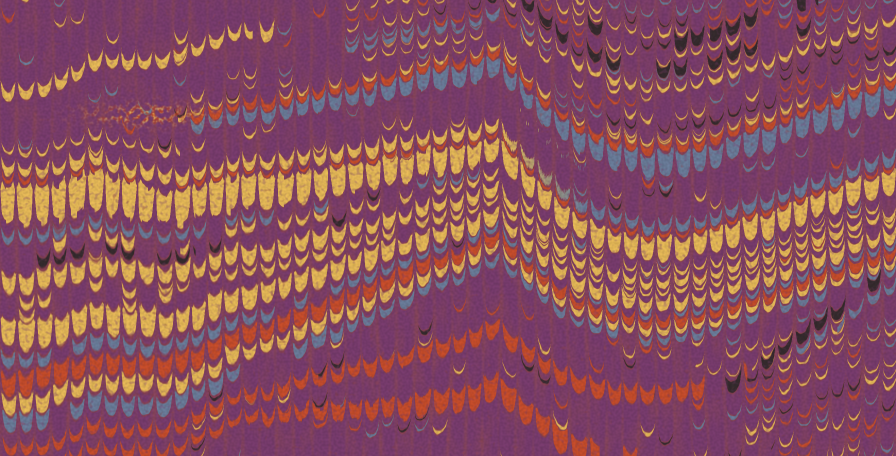
This pattern is drawn by a Shadertoy shader. Its source:

```glsl
// Combed marbled paper: wavy bands of yellow, red, blue and black scallops on purple.

// Lengths are in design units: the canvas is HEIGHT units tall at any size.
const float HEIGHT = 390.;
const float PITCH = 14.77;    // width of one comb tooth, 52 across
const float COMB_DEPTH = 9.;  // how far the comb drags the paint
const float CUSP = 0.035;     // softness of the cusp between teeth
const float ROW = 9.;         // spacing of the loose crescents
const float RIM_WIDTH = 1.2;
const float CORE = 90.;       // depth of the stretched band group
const float WEAR = 0.32;      // how far the ground shows through
const int AA = 3;

const vec3 PURPLE = vec3(0.455, 0.225, 0.415);
const vec3 PLUM = vec3(0.51, 0.26, 0.35);
const vec3 RIM = vec3(0.53, 0.25, 0.28);
const vec3 YELLOW = vec3(0.87, 0.70, 0.33);
const vec3 RED = vec3(0.75, 0.29, 0.16);
const vec3 BLUE = vec3(0.40, 0.47, 0.58);
const vec3 BLACK = vec3(0.20, 0.16, 0.17);

// State of the current sample
vec3 paint;
float depth, tooth, taper;

float hash(vec2 p) {
  vec3 q = fract(p.xyx * 0.1031);
  q += dot(q, q.yzx + 33.33);
  return fract((q.x + q.y) * q.z);
}

float corner(vec2 cell, vec2 offset) {
  float angle = 6.2832 * hash(cell);
  return dot(vec2(cos(angle), sin(angle)), offset);
}

float gradientNoise(vec2 p) {
  vec2 i = floor(p), f = fract(p), e = vec2(1, 0);
  vec2 w = f * f * f * (f * (f * 6. - 15.) + 10.);
  return mix(mix(corner(i, f), corner(i + e, f - e), w.x),
             mix(corner(i + e.yx, f - e.yx), corner(i + 1., f - 1.), w.x), w.y);
}

float ramp(float a, float b, float x) { return clamp((x - a) / (b - a), 0., 1.); }
float bump(float x, float center, float width) { x = (x - center) / width; return exp(-x * x); }
float cover(float d) { return 1. - smoothstep(-0.7, 0.7, d); }

// Height of the main band's lower edge, measured down from the top
float waveLine(float x) {
  float fall = 1. - ramp(425., 565., x);
  float ripple = -6. * sin(6.2832 * (x - 50.) / 120.) * ramp(250., 190., x);
  return 188. + ripple - 48. * ramp(190., 428., x)
    + 85. * (1. - fall * fall) - 60. * smoothstep(560., 800., x);
}

// One band of ink; each tooth shifts, thins or skips it
void band(float mid, float halfWidth, float presence, vec3 ink) {
  vec2 key = vec2(tooth, floor(halfWidth * 10.) + dot(ink, vec3(170, 90, 310)));
  float shift = (hash(key + 11.) - 0.5) * min(halfWidth, 3.);
  float width = halfWidth * (0.75 + 0.32 * hash(key + 47.));
  float d = abs(depth - mid - shift) - width + (halfWidth + 1.) * taper;
  float keep = step(hash(key + 83.), presence);
  paint = mix(paint, RIM, 0.75 * keep * cover(d - RIM_WIDTH));
  paint = mix(paint, ink, keep * cover(d));
}

vec3 marble(vec2 p) {
  float x = p.x;

  // Comb: rounded tongues hang down, thin cusps rise between them
  float u = x / PITCH + 0.3 * gradientNoise(p / vec2(45, 110));
  float a = abs(2. * fract(u) - 1.);
  tooth = floor(u);
  taper = smoothstep(0.64, 1., a);
  float drag = -COMB_DEPTH * log(1. + CUSP - a * a);
  float wobble = 2.2 * gradientNoise(p / 11.) + 1.2 * gradientNoise(p / 4.);
  float v = p.y - waveLine(x) + drag + wobble + 4. * (hash(vec2(tooth, 5)) - 0.5);

  // The band group below the main line is taller at the left
  float stretch = 1.97 - 1.2 * smoothstep(0., 570., x);
  depth = v - clamp(v, 0., CORE * stretch) * (1. - 1. / stretch);

  float left = ramp(230., 150., x), right = ramp(430., 500., x);
  float mottle = gradientNoise(p / vec2(9, 28));
  paint = mix(PURPLE, PLUM, clamp(0.1 + 0.9 * mottle + 0.6 * taper, 0., 1.));

  // Loose crescents, dense at the upper right and lower right
  float row = floor(depth / ROW);
  float dense = max(ramp(-98., -112., depth) * ramp(230., 330., x),
                    ramp(95., 120., depth) * ramp(590., 660., x));
  float pick = hash(vec2(row, floor(tooth / 5.) + 19.));
  vec3 ink = pick < 0.45 ? YELLOW : pick < 0.65 ? BLUE : pick < 0.85 ? RED : BLACK;
  float size = 0.7 + 0.8 * hash(vec2(row, tooth + 7.));
  tooth += row * 61.;
  band((row + 0.5) * ROW, size, 0.1 + 0.55 * dense, ink);
  tooth = floor(u);

  // Upper bands
  band(-112. - 36. * smoothstep(0., 200., x), 4.5, ramp(250., 190., x), YELLOW);
  band(-187., 5., 0.9 * bump(x, 630., 75.), BLACK);
  band(-163., 4., 0.8 * bump(x, 550., 100.), BLACK);
  band(-147., 2., right, YELLOW);
  band(-124., 2.6, bump(x, 380., 90.), BLUE);
  float blueHalf = mix(4.5, 9., ramp(200., 560., x)), blueMid = -74. - blueHalf;
  float blueShown = ramp(120., 220., x);
  band(blueMid - blueHalf - 9., 1.5, 0.7 * blueShown, YELLOW);
  band(blueMid - blueHalf - 4., 2.8, blueShown, RED);
  band(blueMid, blueHalf, blueShown, BLUE);
  band(-62., 1.6, max(left, 0.3 * right), mix(YELLOW, BLUE, right));

  // Main yellow band and its cap
  float top = -19. - 17. * ramp(430., 0., x);
  band(top - 9.5, 4., 1., mix(YELLOW, BLUE, right));
  band(top - 2.5, 1.5, 0.9, RED);
  band(0.5 * top, -0.5 * top, 1., YELLOW);

  // Stretched group
  band(6., 1.6, 0.25 + 0.7 * left, BLUE);
  band(12., 1.9, 0.85 - 0.6 * left, YELLOW);
  band(17., 1.7, 0.1 + 0.6 * left, BLACK);
  band(25., 3.8, 1., YELLOW);
  band(34.5, 1.8, 0.85 - 0.5 * left, YELLOW);
  band(48., 5.6, 1., YELLOW);
  band(59.5, 2.4, 0.9, BLUE);
  band(68.5, 4.4, 1., RED);
  band(77.5, 3.3, 0.95, YELLOW);
  band(87., 3.4, 0.9, BLUE);

  // Lower red bands and the black drift at the right
  float rise = smoothstep(180., 430., x), drift = 134. - 0.38 * (x - 640.);
  band(106. + 40. * rise - 11. * ramp(450., 560., x), 3.6 + 2.6 * rise, ramp(640., 570., x), RED);
  band(124. + 72. * rise, 3.2 + 6. * rise, ramp(550., 480., x), RED);
  band(drift, 4.5, 0.8 * ramp(600., 670., x), BLACK);
  band(drift + 13., 3.2, 0.9 * ramp(670., 730., x), BLUE);

  // Smeared patch, worn ink, flecks and paper grain
  float grain = gradientNoise(p / 2.3), fleck = gradientNoise(p / 5. + 70.);
  float smear = bump(x, 125., 45.) * bump(p.y, 98., 9.) * ramp(-0.1, 0.25, fleck);
  paint = mix(paint, mix(RED, YELLOW, ramp(-0.2, 0.4, grain)), smear);
  paint = mix(paint, PURPLE, WEAR * smoothstep(0., 0.5, gradientNoise(p / 3.5 + 31.)));
  paint = mix(paint, RIM, 0.4 * smoothstep(0.3, 0.6, fleck));
  return paint * (1. + 0.12 * grain);
}

void mainImage(out vec4 fragColor, in vec2 fragCoord) {
  vec3 sum = vec3(0);
  for (int k = 0; k < AA * AA; k++) {
    vec2 p = fragCoord + (vec2(k % AA, k / AA) + 0.5) / float(AA) - 0.5;
    sum += marble(vec2(p.x, iResolution.y - p.y) * HEIGHT / iResolution.y);
  }
  fragColor = vec4(sum / float(AA * AA), 1);
}
```
